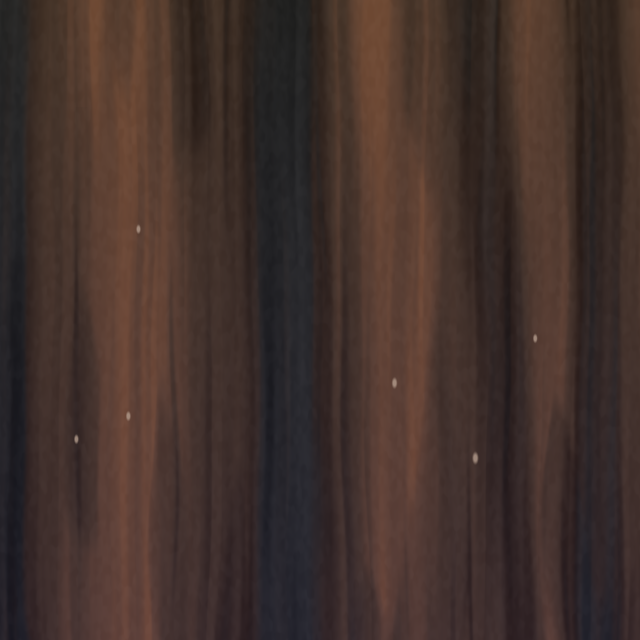
This texture is drawn by a Shadertoy shader. Its source:

```glsl
const vec3 NAVY   = vec3(0.140, 0.142, 0.160);
const vec3 UMBER  = vec3(0.190, 0.143, 0.135);
const vec3 WALNUT = vec3(0.262, 0.198, 0.175);
const vec3 RUSSET = vec3(0.350, 0.247, 0.208);
const vec3 COPPER = vec3(0.430, 0.288, 0.224);
const vec3 SPECK  = vec3(0.680, 0.590, 0.530);
const vec3 TOP_TINT    = vec3(0.004, 0.002, -0.020);
const vec3 BOTTOM_TINT = vec3(-0.002, -0.005, 0.014);

const float BASE_TONE    = 0.43;
const float WARP         = 0.0035;
const float STREAKS      = 0.36;
const float FINE_STREAKS = 0.20;
const float SHEEN        = 0.060;
const float FLAME_DEPTH  = 0.36;
const float VEIN_DEPTH   = 0.36;
const float VEIN_WIDTH   = 0.0045;
const float GRAIN        = 0.022;
const int   VEINS  = 6;
const int   SPECKS = 6;

// Each band: centre at mid height, half width, tone, lean
const int BANDS = 9;
const vec4 BAND[BANDS] = vec4[](
    vec4(0.000, 0.045, 0.07,  0.00),
    vec4(0.195, 0.080, 0.86, -0.02),
    vec4(0.450, 0.068, 0.04, -0.01),
    vec4(0.515, 0.025, 0.24,  0.00),
    vec4(0.625, 0.075, 0.85, -0.02),
    vec4(0.790, 0.045, 0.18, -0.09),
    vec4(0.866, 0.035, 0.70, -0.05),
    vec4(0.932, 0.038, 0.17,  0.01),
    vec4(1.000, 0.025, 0.50,  0.00));

float hash(vec2 p) {
    vec3 q = fract(p.xyx * vec3(0.1031, 0.1030, 0.0973));
    q += dot(q, q.yzx + 33.33);
    return fract((q.x + q.y) * q.z);
}

// Cellular noise with blended cells, centred on zero
float softCells(vec2 p) {
    vec2 cell = floor(p);
    float sum = 0.0, total = 0.0;
    for (int j = -1; j <= 1; j++)
    for (int i = -1; i <= 1; i++) {
        vec2 id = cell + vec2(i, j);
        vec2 d = id + vec2(hash(id + 17.0), hash(id + 53.0)) - p;
        float weight = exp(-5.0 * dot(d, d));
        sum += weight * hash(id + 91.0);
        total += weight;
    }
    return sum / total - 0.5;
}

// Slow sideways drift of the fibres
float drift(vec2 p) {
    return sin(p.y * 4.0 + p.x * 9.0)
         + 0.6 * sin(p.y * 9.0 - p.x * 17.0 + 1.7)
         + 0.3 * sin(p.y * 19.0 + p.x * 31.0 + 4.1);
}

// Broad stripes whose edges feather into each other
float bandTone(vec2 p) {
    float tone = BASE_TONE;
    for (int i = 0; i < BANDS; i++) {
        vec4 band = BAND[i];
        float d = abs(p.x - band.x - band.w * (p.y - 0.5));
        float cover = 1.0 - smoothstep(0.35 * band.y, 1.5 * band.y, d);
        tone = mix(tone, band.z, cover);
    }
    return tone;
}

// Thin dark lines that fade in and out along their length
float veins(vec2 p) {
    float dark = 0.0;
    for (int i = 0; i < VEINS; i++) {
        float k = float(i);
        float x = fract(0.268 + 0.618 * k) + 0.006 * sin(p.y * 7.0 + k * 2.3);
        float d = (p.x - x) / VEIN_WIDTH;
        float fade = smoothstep(-0.3, 0.9, sin(p.y * 5.0 + k * 1.9));
        dark = max(dark, fade * exp(-d * d));
    }
    return dark;
}

vec3 woodColor(float tone) {
    vec3 color = mix(NAVY, UMBER, smoothstep(0.04, 0.25, tone));
    color = mix(color, WALNUT, smoothstep(0.20, 0.46, tone));
    color = mix(color, RUSSET, smoothstep(0.42, 0.74, tone));
    return mix(color, COPPER, smoothstep(0.70, 0.98, tone));
}

float specks(vec2 p) {
    float light = 0.0;
    for (int i = 0; i < SPECKS; i++) {
        vec2 id = vec2(float(i) * 7.0 + 3.0, 29.0);
        vec2 centre = 0.08 + 0.84 * vec2(hash(id), hash(id.yx));
        vec2 size = vec2(0.005, 0.010) * mix(0.7, 1.2, hash(id + 5.0));
        light = max(light, 1.0 - smoothstep(0.3, 1.0, length((p - centre) / size)));
    }
    return light;
}

void mainImage(out vec4 fragColor, in vec2 fragCoord) {
    vec2 uv = fragCoord / iResolution.xy;
    vec2 p = uv + vec2(WARP * drift(uv), 0.0);

    // Broad bands, streaks and darker flames
    float streak = softCells(p * vec2(44.0, 1.2));
    float fine = softCells(p * vec2(105.0, 2.5) + 11.0);
    float tone = bandTone(p + vec2(0.018 * streak, 0.0));
    float flame = smoothstep(0.08, 0.36, softCells(p * vec2(19.0, 2.6) + 40.0));
    tone -= FLAME_DEPTH * flame * tone;
    tone += (STREAKS * streak + FINE_STREAKS * fine) * (0.4 + 0.6 * tone);
    tone -= VEIN_DEPTH * veins(p) * tone;

    // Colour, silvery fibres in the dark wood, faint grain and pale specks
    vec3 color = woodColor(tone) + mix(BOTTOM_TINT, TOP_TINT, uv.y);
    float sheen = softCells(p * vec2(62.0, 1.5) + 71.0) + 0.5 * fine;
    color += SHEEN * sheen * (1.0 - smoothstep(0.1, 0.6, tone));
    color += GRAIN * softCells(uv * vec2(150.0, 75.0));
    color = mix(color, SPECK, 0.85 * specks(uv));
    fragColor = vec4(color, 1.0);
}
```
